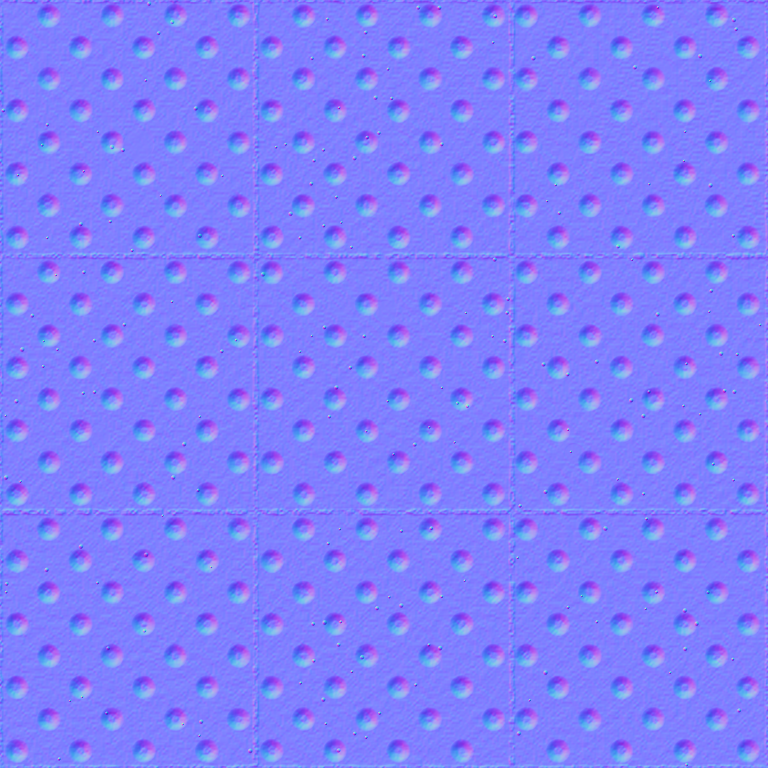
Give the GLSL for this texture map, as a WebGL 2 fragment shader.

```glsl
#version 300 es
precision highp float;
// Normal map of worn paving slabs studded with staggered round domes.

uniform vec2 u_resolution;
out vec4 outColor;

// Lengths are in slab widths
const float SLABS = 3.0;
const float PITCH = 0.1237;
const float DOME_RADIUS = 0.048;
const float DOME_HEIGHT = 0.0145;
const float DOME_CORE = 0.22;             // inner end of the slope, share of radius
const vec2 DOME_DRIFT = vec2(-0.005, 0.003);
const float DOME_JITTER = 0.002;
const float JOINT_INNER = 0.003;
const float JOINT_OUTER = 0.015;
const float JOINT_DEPTH = 0.0045;
const float JOINT_WOBBLE = 0.006;
const float FINE_FREQ = 100.0;
const float FINE_AMP = 0.0011;
const float COARSE_FREQ = 38.0;
const float COARSE_AMP = 0.0013;
const float PIT_GRID = 20.0;
const float PIT_CHANCE = 0.045;
const float PIT_DEPTH = 0.005;
const float PATCH_CHANCE = 0.45;
const float PATCH_HEIGHT = 0.0009;
const float SAMPLE_STEP = 0.002;
const vec2 TILT = vec2(0.85, -1.0);       // green axis points down

float hash(vec2 p) {
    return fract(sin(dot(p, vec2(127.1, 311.7))) * 43758.5453);
}

vec2 hash2(vec2 p) {
    return vec2(hash(p), hash(p + 57.3));
}

float valueNoise(vec2 p) {
    vec2 i = floor(p);
    vec2 f = fract(p);
    f = f * f * (3.0 - 2.0 * f);
    float low = mix(hash(i), hash(i + vec2(1.0, 0.0)), f.x);
    float high = mix(hash(i + vec2(0.0, 1.0)), hash(i + 1.0), f.x);
    return mix(low, high, f.y);
}

// Staggered domes: every other cell of an 8 by 8 grid, some slabs turned
float domeShape(vec2 local, vec2 slab) {
    vec2 grid = (local - 0.5 - slab * DOME_DRIFT) / PITCH + 4.0;
    vec2 cell = floor(grid);
    float turned = step(1.0, slab.x - abs(slab.y - 1.0));
    float present = 1.0 - mod(cell.x + cell.y + turned, 2.0);
    vec2 jitter = (hash2(cell + slab * 17.0) - 0.5) * DOME_JITTER;
    float r = length((fract(grid) - 0.5) * PITCH - jitter);
    return present * (1.0 - smoothstep(DOME_RADIUS * DOME_CORE, DOME_RADIUS, r));
}

// Small chipped holes scattered on a grid
float pitShape(vec2 p) {
    vec2 cell = floor(p * PIT_GRID);
    vec2 center = (cell + 0.25 + 0.5 * hash2(cell + 3.7)) / PIT_GRID;
    float radius = mix(0.004, 0.010, hash(cell + 8.1));
    float present = step(hash(cell + 21.9), PIT_CHANCE);
    return present * (1.0 - smoothstep(0.2 * radius, radius, length(p - center)));
}

// Smooth round blot on some slabs
float patchShape(vec2 local, vec2 slab) {
    vec2 center = 0.2 + 0.6 * hash2(slab + 4.3);
    float radius = mix(0.04, 0.065, hash(slab + 12.7));
    float present = step(hash(slab + 31.1), PATCH_CHANCE);
    return present * (1.0 - smoothstep(radius - 0.008, radius, length(local - center)));
}

float surfaceHeight(vec2 p) {
    vec2 slab = floor(p);
    vec2 local = fract(p);

    // Slab face with a ragged bevel down to the joint
    vec2 sides = 0.5 - abs(local - 0.5);
    float edge = min(sides.x, sides.y) + (valueNoise(p * 32.0) - 0.5) * JOINT_WOBBLE;
    float face = smoothstep(JOINT_INNER, JOINT_OUTER, edge);

    float dome = domeShape(local, slab);
    float blot = patchShape(local, slab);

    // Grain is rougher on domes and in joints, smoother under blots
    float grain = FINE_AMP * valueNoise(p * FINE_FREQ)
                + COARSE_AMP * valueNoise(p * COARSE_FREQ + 9.0);
    float roughness = (1.0 + 0.8 * dome + 2.2 * (1.0 - face)) * (1.0 - 0.5 * blot);

    return JOINT_DEPTH * face + DOME_HEIGHT * dome + PATCH_HEIGHT * blot
         + grain * roughness - PIT_DEPTH * pitShape(p);
}

void main() {
    vec2 p = gl_FragCoord.xy / u_resolution * SLABS;

    // Slope by central differences, packed as a normal
    vec2 h = vec2(SAMPLE_STEP, 0.0);
    vec2 slope = vec2(surfaceHeight(p + h.xy) - surfaceHeight(p - h.xy),
                      surfaceHeight(p + h.yx) - surfaceHeight(p - h.yx)) / (2.0 * SAMPLE_STEP);
    vec3 normal = normalize(vec3(-slope * TILT, 1.0));
    outColor = vec4(normal * 0.5 + 0.5, 1.0);
}
```
